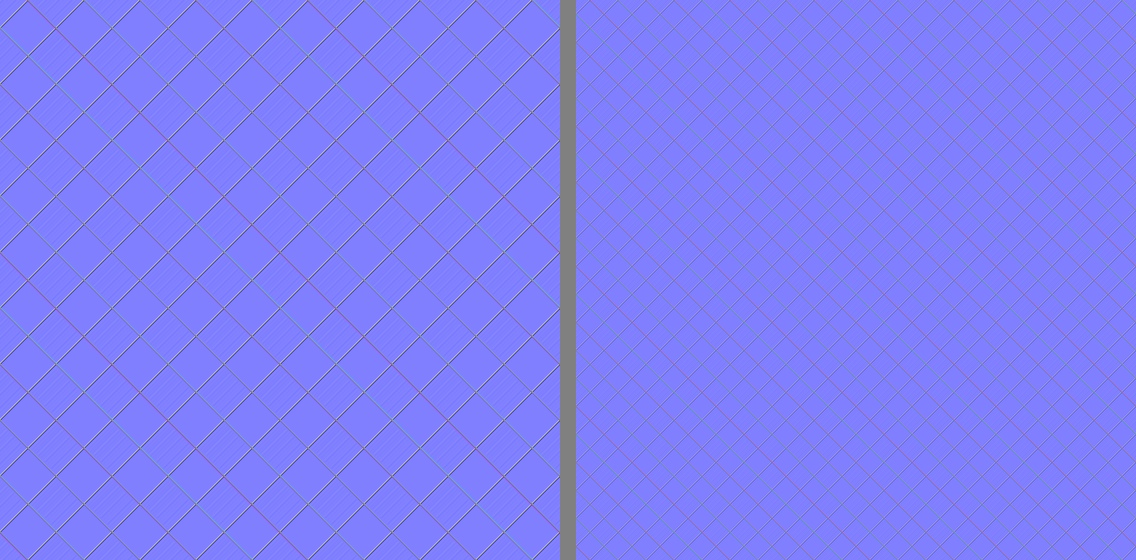
Left: one tile. Right: repeated 2 by 2.
Give the GLSL for this texture map, as a Shadertoy shader.

```glsl
// Tangent-space normal map of a diagonal tile grid: two families of thin V grooves
// cross at 45 degrees, ten repeats each way. Every other tile carries a faint brushed
// grain made of layered sines. All frequencies are whole numbers, so it tiles.

const float TAU = 6.2831853;
const float REPEATS = 10.0;
const float FLANK_WIDTH = 0.022;   // one groove wall, in tile units

// Packs a surface slope as a normal colour (green points down).
vec3 encodeNormal(vec2 slope) {
    return 0.5 + 0.5 * normalize(vec3(slope, 1.0));
}

// Share of a filter window of the given size around x that lies in [lo, hi].
float coverage(float x, float lo, float hi, float window) {
    float overlap = min(x + 0.5 * window, hi) - max(x - 0.5 * window, lo);
    return clamp(overlap / window, 0.0, 1.0);
}

// Lays a V groove over a base colour; d is the signed distance to its centre,
// lean strengthens the near wall and weakens the far one.
vec3 addGroove(vec3 base, float d, vec2 axis, float steepness, float lean, float window) {
    float nearWall = coverage(d, -FLANK_WIDTH * (1.0 + lean), 0.0, window);
    float farWall = coverage(d, 0.0, FLANK_WIDTH * (1.0 - lean), window);
    return base * (1.0 - nearWall - farWall)
         + encodeNormal(axis * steepness) * nearWall
         + encodeNormal(-axis * steepness) * farWall;
}

// Fine irregular streaks across the coordinate t, wrapping at whole numbers.
float brushedGrain(float t) {
    return 0.5 * sin(TAU * 13.0 * t)
         + 0.3 * sin(TAU * 9.0 * t + 1.3)
         + 0.2 * sin(TAU * 5.0 * t + 2.1);
}

// 1 on every other tile, fading out towards the tile borders.
float grainMask(vec2 diagonal) {
    vec2 tile = floor(diagonal + 0.5);
    vec2 fromCentre = abs(diagonal - tile);
    float isBrushed = 1.0 - mod(tile.x + tile.y, 2.0);
    float border = max(fromCentre.x, fromCentre.y);
    return isBrushed * (1.0 - smoothstep(0.40, 0.50, border));
}

void mainImage(out vec4 fragColor, in vec2 fragCoord) {
    vec2 uv = fragCoord / iResolution.xy;
    vec2 diagonal = REPEATS * vec2(uv.x + uv.y, uv.x - uv.y);
    vec2 grooveDist = fract(diagonal) - 0.5;
    float window = REPEATS * sqrt(2.0) / min(iResolution.x, iResolution.y);

    // Flat tiles with brushed grain
    float grain = brushedGrain(diagonal.y) * (0.006 + 0.045 * grainMask(diagonal));
    vec3 color = encodeNormal(vec2(grain));

    // Rising grooves: light upper wall, dark lower wall
    color = addGroove(color, grooveDist.y, vec2(1.0, 1.0), 1.5, 0.0, window);

    // Falling grooves: magenta and teal walls whose balance cycles every five lines
    float lean = 0.3 * sin(TAU * 0.4 * (floor(diagonal.x) - 2.0));
    color = addGroove(color, grooveDist.x, vec2(1.0, -1.0), 1.1, lean, window);

    fragColor = vec4(color, 1.0);
}
```
